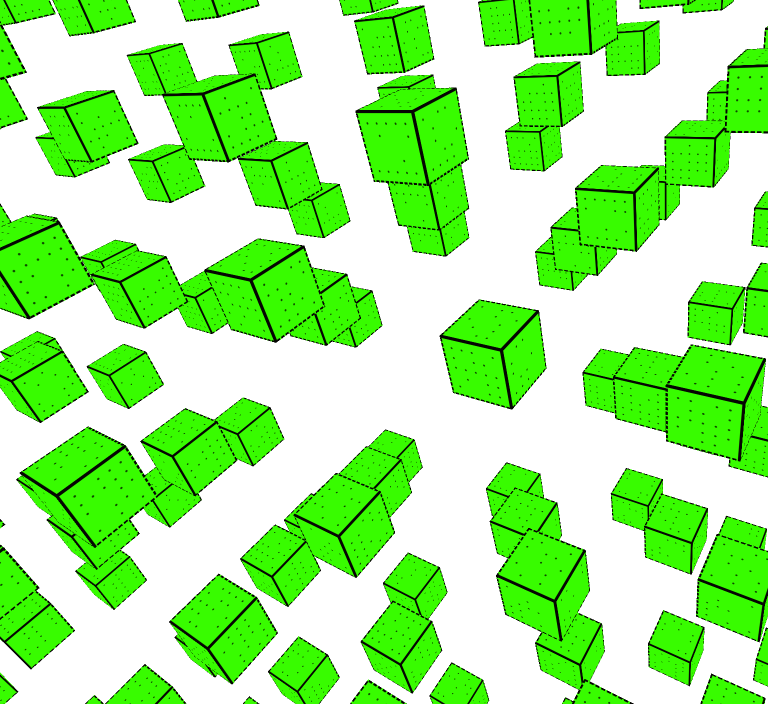
Write a WebGL 2 fragment shader that draws this pattern.

```glsl
#version 300 es
precision highp float;
uniform vec2 u_resolution;
out vec4 outColor;

const float FOCAL = 0.93;
const float HALF_SIDE = 0.047;

vec3 hash3(vec3 p) {
    p = fract(p * vec3(0.1031, 0.1030, 0.0973));
    p += dot(p, p.yxz + 33.33);
    return fract((p.xxy + p.yxx) * p.zyx);
}

// Orthonormal cube axes, all leaning towards the camera
mat3 cubeAxes() {
    vec3 up = normalize(vec3(-0.17, 0.81, 0.56));
    vec3 right = normalize(cross(up, vec3(-0.55, -0.52, 0.65)));
    return mat3(right, cross(right, up), up);
}

// Entry distance of a ray from the camera into a cube, or -1 for a miss
float hitCube(vec3 origin, vec3 dir) {
    vec3 inv = 1.0 / dir;
    vec3 reach = abs(inv) * HALF_SIDE;
    vec3 enter = -origin * inv - reach;
    vec3 leave = -origin * inv + reach;
    float near = max(enter.x, max(enter.y, enter.z));
    float far = min(leave.x, min(leave.y, leave.z));
    return near < far ? near : -1.0;
}

// Flat green faces, inked edges and sparse specks; p spans -1..1 on the cube
vec3 shadeCube(vec3 p, vec3 dir, float dist, vec3 seed) {
    vec3 size = abs(p);
    vec3 face = step(max(size.yzx, size.zxy), size);
    vec3 inPlane = 1.0 - face;
    float pixel = dist / (HALF_SIDE * u_resolution.y);

    // Edges shared by two visible faces are solid, the silhouette is dashed
    float ink = 0.0;
    for (int i = 0; i < 3; i++) {
        if (face[i] > 0.5) continue;
        int j = (i + 1) % 3;
        if (face[j] > 0.5) j = (i + 2) % 3;
        float line = 1.0 - smoothstep(-0.4, 0.4, (1.0 - size[i] - 0.06) / pixel);
        float dash = smoothstep(-0.75, -0.35, sin(p[j] * 34.0 / dist));
        ink = max(ink, line * (p[i] * dir[i] < 0.0 ? 1.0 : dash));
    }

    // Specks on a loose grid
    vec3 grid = p * inPlane * 3.0 + 0.5;
    vec3 offset = (fract(grid) - 0.5) * inPlane;
    float speck = 1.0 - smoothstep(0.06, 0.13, length(offset));
    speck *= step(0.45, hash3(floor(grid) + face * 7.0 + seed + 20.0).x);

    vec3 color = mix(vec3(0.22, 0.99, 0.0), vec3(0.05, 0.28, 0.0), speck);
    return mix(color, vec3(0.02, 0.02, 0.01), ink);
}

// Three layers of a tilted lattice of cubes, seen in perspective
vec3 scene(vec2 view, mat3 axes) {
    mat2 lattice = 0.3 * mat2(0.966, -0.259, 0.259, 0.966);
    lattice[1].x *= -1.0;
    mat2 toCell = inverse(lattice);
    vec3 ray = vec3(view, -FOCAL);
    vec3 dir = ray * axes;
    float nearest = 1e3;
    vec3 point = vec3(0.0), seed = vec3(0.0);

    for (int layer = 0; layer < 3; layer++) {
        float depth = FOCAL + 0.3 * float(layer);
        vec2 home = round(toCell * (view * depth / FOCAL));
        for (int k = 0; k < 9; k++) {
            vec2 cell = home + vec2(k % 3, k / 3) - 1.0;
            vec3 jitter = hash3(vec3(cell + 40.0, 5.0)) - 0.5;
            vec2 spot = lattice * cell + jitter.xy * 0.07 + vec2(0.014, -0.014);
            vec3 origin = -vec3(spot, -depth + jitter.z * 0.18) * axes;
            float t = hitCube(origin, dir);
            if (t > 0.0 && t < nearest) {
                nearest = t;
                point = (origin + dir * t) / HALF_SIDE;
                seed = vec3(cell, float(layer));
            }
        }
    }
    return nearest < 1e2 ? shadeCube(point, dir, nearest, seed) : vec3(1.0);
}

void main() {
    mat3 axes = cubeAxes();
    vec3 color = vec3(0.0);
    // Four samples per pixel
    for (int s = 0; s < 4; s++) {
        vec2 shift = vec2(s % 2, s / 2) * 0.5 - 0.25;
        vec2 view = gl_FragCoord.xy + shift - u_resolution * vec2(0.612, 0.496);
        color += scene(view / u_resolution.y, axes);
    }
    outColor = vec4(color * 0.25, 1.0);
}
```
